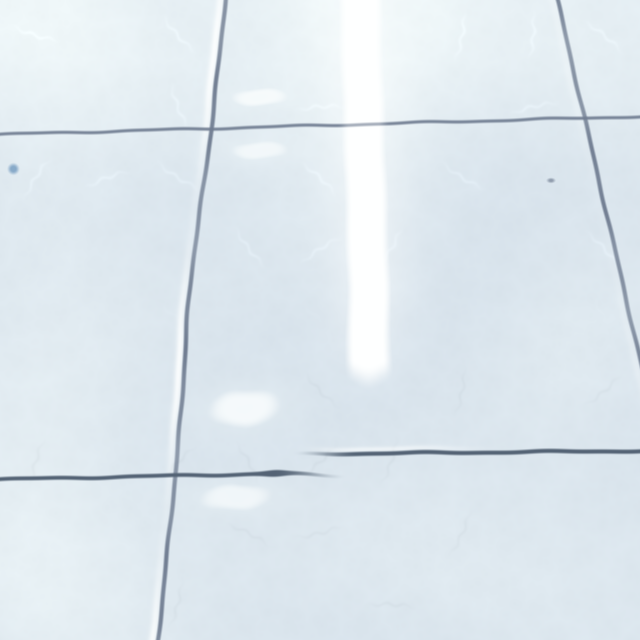
Write a three.js fragment shader that draws this texture.

```glsl
// Glossy pale floor tiles in perspective: two leaning joints cross two rows,
// the lower row broken and offset. Lamp reflections, haze, faint scratches
// and specks are built from soft distance functions and cellular noise.
#define TILE vec3(0.850, 0.893, 0.927)
#define PALE vec3(0.930, 0.962, 0.972)
#define GLARE vec3(0.995, 1.0, 1.0)
#define GROUT vec3(0.44, 0.49, 0.57)
#define DARK_GROUT vec3(0.33, 0.39, 0.46)
#define JOINT_HALF 0.0010
#define EDGE_SOFT 0.0046
#define SCRATCH_CELLS 9.0
#define MOTTLE 0.013

varying vec2 vUv;

vec2 hash2(vec2 p) {
  vec2 q = vec2(dot(p, vec2(127.1, 311.7)), dot(p, vec2(269.5, 183.3)));
  return fract(sin(q) * 43758.55);
}

// Distance to the nearest jittered cell point
float cellular(vec2 p) {
  vec2 cell = floor(p);
  float nearest = 2.0;
  for (int j = -1; j <= 1; j++)
    for (int i = -1; i <= 1; i++) {
      vec2 c = cell + vec2(float(i), float(j));
      nearest = min(nearest, length(c + hash2(c) - p));
    }
  return nearest;
}

float stroke(float d, float halfWidth) {
  return 1.0 - smoothstep(halfWidth, halfWidth + EDGE_SOFT, abs(d));
}

float bell(float x, float width) {
  return exp(-x * x / (width * width));
}

// Soft rounded patch of light
float patchOfLight(vec2 d, vec2 halfSize) {
  vec2 q = pow(abs(d) / halfSize, vec2(2.2));
  return 1.0 - smoothstep(0.25, 1.6, q.x + q.y);
}

// Short faint scratches, at most one per cell
float scratches(vec2 p) {
  vec2 g = p * SCRATCH_CELLS;
  vec2 rnd = hash2(floor(g) + 7.0);
  float angle = rnd.x * 6.283;
  vec2 along = vec2(cos(angle), sin(angle));
  vec2 q = fract(g) - 0.5;
  float t = dot(q, along);
  float across = dot(q, vec2(-along.y, along.x)) + 0.25 * t * t + 0.02 * sin(t * 25.0);
  float reach = 1.0 - smoothstep(0.08, 0.42, abs(t));
  return bell(across, 0.026) * reach * step(0.6, rnd.y);
}

void main() {
  vec2 p = vUv;
  float wobble = 0.0010 * sin(p.x * 31.0) + 0.0004 * sin(p.x * 67.0 + 1.0);
  float sway = 0.0008 * sin(p.y * 34.0) + 0.0004 * sin(p.y * 71.0);

  // Glazed surface: broad haze, mottling and scratches
  float haze = 0.70 * bell(p.x - 0.57, 0.15) * smoothstep(0.35, 1.0, p.y);
  haze += 0.62 * smoothstep(0.66, 0.98, p.y) + 0.42 * bell(p.x - 0.06, 0.17);
  haze += 0.24 * bell(p.y - 0.12, 0.14) + 0.25 * bell(p.x - 0.9, 0.12) * bell(p.y - 0.45, 0.2);
  haze += 0.08 * sin(p.x * 9.0 + 2.0 * sin(p.y * 7.0));
  vec3 color = mix(TILE, PALE, clamp(haze, 0.0, 1.1));
  color += MOTTLE * (cellular(p * 20.0) + 0.55 * cellular(p * 62.0) - 0.75);
  float markTone = mix(-0.02, 0.025, smoothstep(0.4, 0.6, p.y));
  color += scratches(p) * markTone;

  // Long lamp reflection with a faint halo
  float lampX = p.x - 0.576 + 0.030 * max(p.y - 0.55, 0.0);
  lampX += 0.001 * sin(p.y * 43.0);
  float lampEnd = smoothstep(0.392, 0.435, p.y + 0.006 * sin(p.x * 90.0));
  float lamp = (1.0 - smoothstep(0.022, 0.042, abs(lampX))) * lampEnd;
  float halo = bell(lampX, 0.060) * smoothstep(0.36, 0.55, p.y);
  color = mix(color, GLARE, max(lamp, 0.40 * halo));

  // Small lamp reflections, one on each side of both rows
  for (int row = 0; row < 2; row++)
    for (int side = 0; side < 2; side++) {
      float r = float(row);
      float s = float(side);
      float rowY = mix(0.801, 0.259, r);
      float lift = mix(0.047 + 0.056 * r, -0.036, s);
      vec2 center = vec2(0.406 - r * (0.024 + 0.014 * s), rowY + lift);
      vec2 size = vec2(0.038 + 0.010 * r, 0.012 + r * (0.014 - 0.008 * s));
      vec2 d = p - center;
      d.x -= 0.25 * d.y;
      d.y += 0.0015 * sin(p.x * 85.0);
      color = mix(color, GLARE, (0.88 - 0.2 * s) * patchOfLight(d, size));
      color = mix(color, PALE, 0.4 * bell(length(d / size), 1.7));
    }

  // Leaning column joints with a bright bevel, wear varies along them
  for (int i = 0; i < 2; i++) {
    float k = float(i);
    float lineX = 0.247 + 0.854 * k + (0.105 - 0.335 * k) * p.y;
    lineX += sway - 0.008 * (1.0 - k) * bell(p.y - 0.56, 0.16);
    float d = p.x - lineX;
    float wear = 0.86 + 0.10 * sin(p.y * 17.0 + 2.0 * k) + 0.04 * sin(p.y * 59.0);
    float bevel = bell(d + 0.009, 0.006) * (0.50 + 0.35 * sin(p.y * 13.0 - 4.0));
    color = mix(color, GLARE, bevel * (1.0 - 0.75 * k));
    color = mix(color, GROUT, wear * stroke(d, JOINT_HALF));
  }

  // Upper row, washed out under the lamp
  float upper = stroke(p.y - 0.790 - 0.028 * p.x - wobble, 0.0001);
  color = mix(color, GROUT, upper * (0.92 - 0.30 * lamp));

  // Lower row: two tapered pieces that overlap with an offset
  float leftFade = 1.0 - smoothstep(0.43, 0.545, p.x);
  float rightFade = smoothstep(0.455, 0.56, p.x);
  float leftD = p.y - 0.251 - 0.021 * p.x - wobble + 0.006 * smoothstep(0.43, 0.54, p.x);
  float rightD = p.y - 0.286 - 0.0095 * p.x - wobble;
  float blot = 0.0022 * bell(p.x - 0.43, 0.020);
  float shine = bell(rightD - 0.007, 0.004) * rightFade * (1.0 - smoothstep(0.6, 0.8, p.x));
  color = mix(color, GLARE, 0.5 * shine);
  color = mix(color, DARK_GROUT, stroke(leftD, 0.0007 * leftFade + blot) * leftFade);
  color = mix(color, DARK_GROUT, stroke(rightD, 0.0009 * rightFade) * rightFade);

  // Two stray specks
  float blueSpeck = 1.0 - smoothstep(0.003, 0.011, length(p - vec2(0.021, 0.736)));
  float greySpeck = 1.0 - smoothstep(0.001, 0.007, length((p - vec2(0.861, 0.718)) * vec2(0.8, 1.3)));
  color = mix(color, vec3(0.47, 0.62, 0.76), 0.85 * blueSpeck);
  color = mix(color, GROUT, 0.7 * greySpeck);
  gl_FragColor = vec4(clamp(color, 0.0, 1.0), 1.0);
}
```
